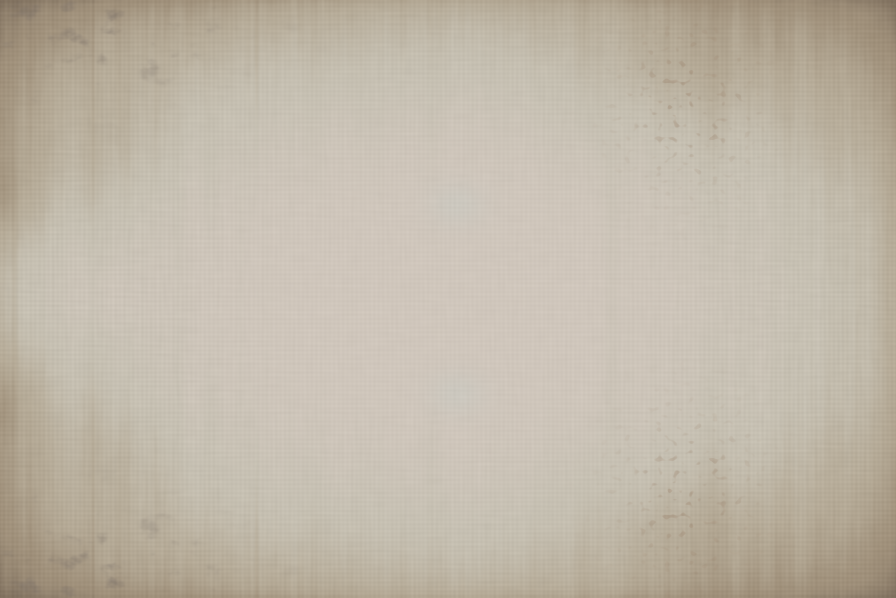
Reproduce this texture procedurally as a Shadertoy shader.

```glsl
vec2 hashGradient(vec2 cell) {
    vec2 h = vec2(dot(cell, vec2(127.1, 311.7)), dot(cell, vec2(269.5, 183.3)));
    return 2.0 * fract(sin(h) * 43758.5) - 1.0;
}

float gradientNoise(vec2 p) {
    vec2 i = floor(p), f = fract(p);
    vec2 w = f * f * f * (f * (f * 6.0 - 15.0) + 10.0);
    vec2 e = vec2(0.0, 1.0);
    float low = mix(dot(hashGradient(i), f),
                    dot(hashGradient(i + e.yx), f - e.yx), w.x);
    float high = mix(dot(hashGradient(i + e), f - e),
                     dot(hashGradient(i + 1.0), f - 1.0), w.x);
    return mix(low, high, w.y);
}

float fbm(vec2 p) {
    float sum = 0.0, gain = 0.6;
    for (int i = 0; i < 4; i++) {
        sum += gain * gradientNoise(p);
        p = p * 2.03 + 17.3;
        gain *= 0.5;
    }
    return sum;
}

float softSpot(vec2 p, vec2 center, vec2 radius) {
    vec2 d = (p - center) / radius;
    return exp(-dot(d, d));
}

float softLine(float x, float center, float width) {
    float d = (x - center) / width;
    return exp(-d * d);
}

// Linen tones from the pale middle to the aged rim
vec3 linenColor(float age) {
    vec3 c = mix(vec3(0.812, 0.776, 0.735), vec3(0.775, 0.752, 0.698), smoothstep(0.0, 0.28, age));
    c = mix(c, vec3(0.710, 0.668, 0.592), smoothstep(0.22, 0.60, age));
    c = mix(c, vec3(0.625, 0.565, 0.480), smoothstep(0.52, 0.88, age));
    return mix(c, vec3(0.500, 0.440, 0.370), smoothstep(0.82, 1.25, age));
}

void mainImage(out vec4 fragColor, in vec2 fragCoord) {
    vec2 p = (fragCoord - 0.5 * iResolution.xy) / iResolution.y;
    vec2 mirrored = vec2(p.x, abs(p.y));
    vec2 rim = abs(fragCoord / iResolution.xy - 0.5) * 2.0;

    // Broad ageing and darker borders
    float age = 0.38 * pow(rim.x, 2.2) + 0.50 * pow(rim.y, 2.6) + 0.16 * rim.x * rim.y;
    age += 0.13 * exp((rim.x - 1.0) * 45.0) + 0.12 * exp((rim.y - 1.0) * 35.0);
    age += 0.15 * softSpot(mirrored, vec2(-0.75, 0.17), vec2(0.06, 0.07));
    age += 0.09 * softSpot(mirrored, vec2(-0.62, 0.25), vec2(0.16, 0.09));
    age += 0.09 * softSpot(mirrored, vec2(0.40, 0.38), vec2(0.13, 0.12));
    age -= 0.10 * softSpot(p, vec2(-0.66, 0.02), vec2(0.18, 0.10));
    age += 0.15 * fbm(mirrored * vec2(6.0, 4.0)) * smoothstep(0.1, 0.8, length(p));

    // Long vertical streaks
    float wornArea = 0.3 + 0.7 * smoothstep(0.1, 0.7, length(p));
    float streaks = gradientNoise(vec2(p.x * 28.0, mirrored.y * 2.0))
                  + 0.8 * gradientNoise(vec2(p.x * 85.0 + 9.0, mirrored.y * 3.0));
    age += 0.11 * streaks * wornArea;
    age += 0.07 * softLine(p.x, 0.275, 0.012) * smoothstep(0.5, 0.0, mirrored.y);
    age += 0.08 * (softLine(p.x, -0.593, 0.003) + softLine(p.x, -0.320, 0.003)) * smoothstep(0.05, 0.4, mirrored.y);
    age += 0.07 * softLine(p.x, -0.725, 0.006);

    vec3 color = linenColor(max(age, 0.0));

    // Grey bruises in the left corners
    float bruiseArea = softSpot(mirrored, vec2(-0.62, 0.46), vec2(0.24, 0.11));
    float bruise = smoothstep(0.06, 0.38, fbm(mirrored * vec2(17.0, 26.0) + 3.0));
    color = mix(color, vec3(0.47, 0.43, 0.40), 0.55 * bruise * bruiseArea);

    // Rusty specks on the right
    float speckArea = softSpot(mirrored, vec2(0.40, 0.33), vec2(0.11, 0.13));
    float specks = smoothstep(0.15, 0.42, gradientNoise(mirrored * vec2(75.0, 95.0)));
    color = mix(color, vec3(0.60, 0.50, 0.41), 0.38 * specks * speckArea);

    // Pale cool spots near the middle
    float coolSpot = softSpot(mirrored, vec2(0.015, 0.158), vec2(0.045, 0.035));
    color = mix(color, vec3(0.78, 0.785, 0.755), 0.5 * coolSpot);

    // Woven threads, faded where they are too fine to resolve
    vec2 threadPhase = p * 134.0;
    float resolved = smoothstep(0.6, 0.3, 134.0 / iResolution.y);
    vec2 threads = cos(6.2832 * threadPhase);
    float weave = 0.006 * (threads.x + threads.y) * resolved;
    weave += 0.012 * gradientNoise(vec2(p.x * 160.0, p.y * 22.0));
    weave += 0.012 * gradientNoise(vec2(p.x * 22.0, p.y * 160.0));
    color += weave * (0.7 + 0.6 * wornArea);

    fragColor = vec4(clamp(color, 0.0, 1.0), 1.0);
}
```
